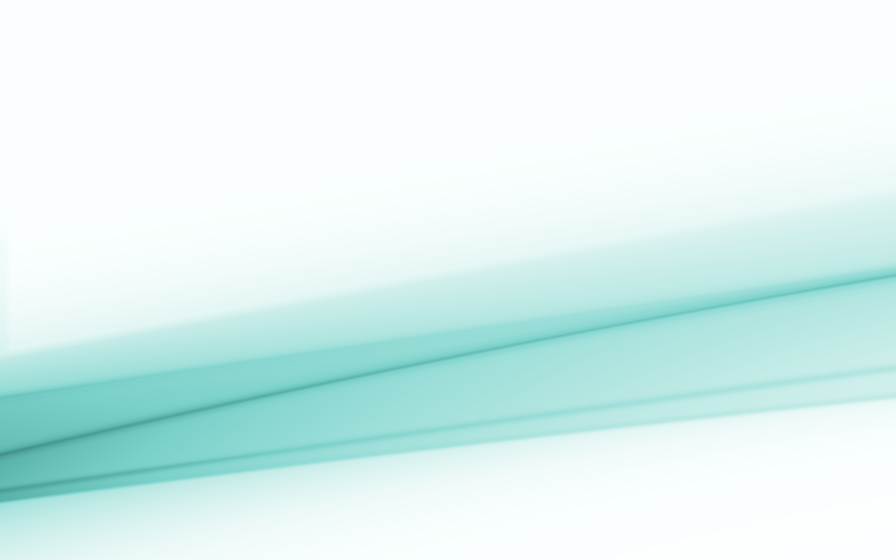
This background is drawn by a Shadertoy shader. Its source:

```glsl
const int EDGES = 5;

// Edge heights from the top veil to the lowest ray: left, right, upward bow
const vec3 EDGE_PATH[5] = vec3[5](
    vec3(0.365, 0.660, 0.000), vec3(0.290, 0.520, 0.000),
    vec3(0.188, 0.508, 0.050), vec3(0.124, 0.344, 0.008),
    vec3(0.104, 0.292, 0.020));

// Tone under each edge, and at the foot of its band: left, middle, right
const vec3 TONE_START[5] = vec3[5](
    vec3(1.7, 1.15, 0.85), vec3(4.2, 3.0, 2.6), vec3(5.0, 3.1, 2.4),
    vec3(4.9, 2.6, 1.3), vec3(2.9, 1.2, 0.6));
const vec3 TONE_END[5] = vec3[5](
    vec3(3.5, 2.4, 1.9), vec3(4.6, 3.4, 2.8), vec3(4.6, 2.6, 1.3),
    vec3(4.9, 2.5, 1.3), vec3(0.0));

// Ray drawn along each edge: added tone left, added tone right, half width
const vec3 RAY[5] = vec3[5](
    vec3(-0.15, -0.10, 0.012), vec3(0.6, 0.4, 0.010),
    vec3(1.1, 1.7, 0.011), vec3(0.7, 0.9, 0.007),
    vec3(0.8, 0.8, 0.005));

const float EDGE_SOFTNESS[5] = float[5](0.010, 0.012, 0.006, 0.007, 0.007);
const float STRAND_SPACING = 0.0055;
const float SKY_GLOW_HEIGHT = 0.12;
const float FLOOR_GLOW_HEIGHT = 0.085;

// Colour ramp from paper white to deep teal
const vec3 RAMP[7] = vec3[7](
    vec3(0.99, 1.00, 1.00), vec3(0.85, 0.95, 0.94),
    vec3(0.73, 0.91, 0.89), vec3(0.61, 0.87, 0.85),
    vec3(0.48, 0.82, 0.79), vec3(0.34, 0.69, 0.66),
    vec3(0.25, 0.55, 0.53));

float hash(float n) {
    n = fract(n * 0.1031);
    n *= n + 33.33;
    return fract(n * (n + n));
}

float noise(float x) {
    float cell = floor(x);
    return mix(hash(cell), hash(cell + 1.0), smoothstep(0.0, 1.0, x - cell));
}

// Parabola through values at the left, middle and right
float across(vec3 value, float u) {
    return dot(value, vec3((1.0 - u) * (1.0 - 2.0 * u),
                           4.0 * u * (1.0 - u), u * (2.0 * u - 1.0)));
}

float edgeHeight(int i, float u) {
    vec3 path = EDGE_PATH[i];
    return mix(path.x, path.y, u) + path.z * 4.0 * u * (1.0 - u) * 0.25;
}

vec3 rampColor(float tone) {
    vec3 color = RAMP[0];
    for (int i = 1; i < 7; i++)
        color = mix(color, RAMP[i], clamp(tone - float(i - 1), 0.0, 1.0));
    return color;
}

void mainImage(out vec4 fragColor, in vec2 fragCoord) {
    vec2 uv = fragCoord / iResolution.xy;
    float pixel = 1.0 / iResolution.y;

    // Pale glow above the veil
    float rise = max(uv.y - edgeHeight(0, uv.x), 0.0) / SKY_GLOW_HEIGHT;
    float tone = 0.05 + mix(0.8, 0.55, uv.x) * exp(-1.3 * rise - 0.4 * rise * rise);

    // Faint strip at the left margin
    tone += 0.25 * (1.0 - smoothstep(0.004, 0.014, uv.x))
          * smoothstep(0.64, 0.52, uv.y);

    // Translucent bands stacked downwards
    for (int i = 0; i < EDGES; i++) {
        float depth = edgeHeight(i, uv.x) - uv.y;
        float start = across(TONE_START[i], uv.x);
        float band;
        if (i < EDGES - 1) {
            float span = edgeHeight(i, uv.x) - edgeHeight(i + 1, uv.x);
            float along = clamp(depth / max(span, pixel), 0.0, 1.0);
            band = mix(start, across(TONE_END[i], uv.x), along);
        } else {
            float fall = max(depth, 0.0) / FLOOR_GLOW_HEIGHT;
            band = 0.03 + start * exp(-fall * mix(0.9, 2.0, uv.x));
        }
        float soft = max(EDGE_SOFTNESS[i], pixel);
        tone = mix(tone, band, smoothstep(-soft, soft, depth));
    }

    // Fine strands gathered along the edges
    for (int i = 0; i < EDGES; i++) {
        float offset = uv.y - edgeHeight(i, uv.x);
        float width = max(RAY[i].z * mix(0.8, 1.3, uv.x), pixel);
        float profile = exp(-offset * offset / (width * width));
        float strand = noise(offset / STRAND_SPACING + 40.0 + 17.0 * float(i));
        tone += mix(RAY[i].x, RAY[i].y, uv.x) * profile * mix(0.55, 1.15, strand);
    }

    fragColor = vec4(rampColor(tone), 1.0);
}
```
